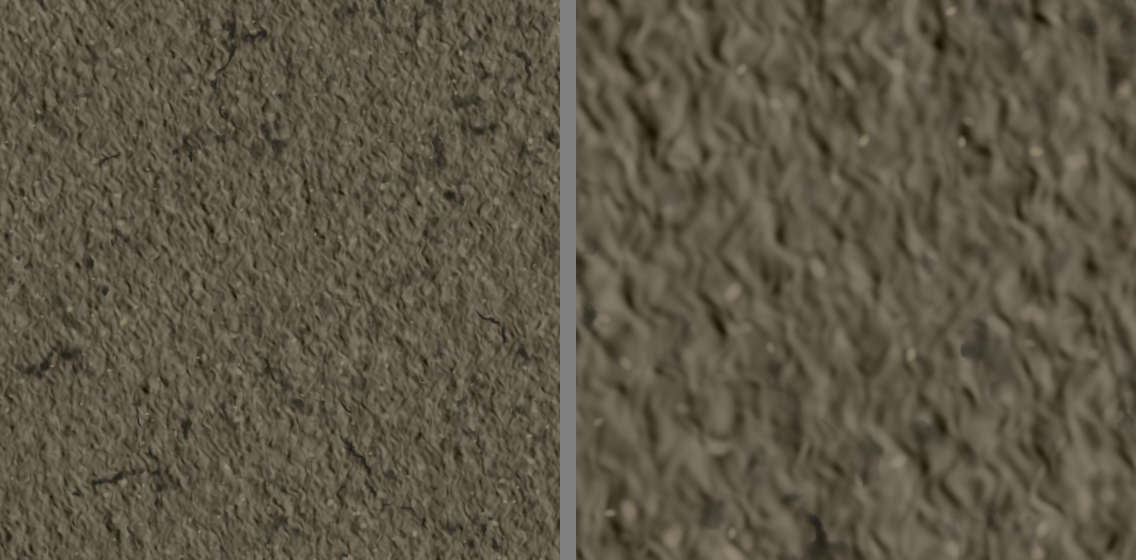
Left: the whole. Right: its middle third, enlarged.
Reproduce this texture procedurally as a Shadertoy shader.

```glsl
const vec3 SOIL_COLOR = vec3(0.373, 0.344, 0.281);
const vec3 FLECK_COLOR = vec3(0.62, 0.57, 0.48);
const vec3 PIT_COLOR = vec3(0.125, 0.115, 0.085);
const float GRAIN_LEAN = 0.24;      // radians from vertical
const float GRAIN_STRETCH = 0.72;   // vertical frequency over horizontal
const float GRAIN_FREQ = 54.0;
const float LIGHT_STEP = 0.0050;
const float RELIEF_GAIN = 0.47;
const float SHADOW_SKEW = 0.9;
const float MOTTLE_GAIN = 0.075;
const float CLOUD_GAIN = 0.03;
const float FLECK_CELLS = 58.0;
const float FLECK_CHANCE = 0.30;

float hash(vec2 p) {
    return fract(sin(dot(p, vec2(127.1, 311.7))) * 43758.5453);
}

mat2 rotation(float a) {
    return mat2(cos(a), sin(a), -sin(a), cos(a));
}

float noise(vec2 p) {
    vec2 i = floor(p), f = fract(p);
    f = f * f * (3.0 - 2.0 * f);
    return mix(mix(hash(i), hash(i + vec2(1, 0)), f.x),
               mix(hash(i + vec2(0, 1)), hash(i + vec2(1, 1)), f.x), f.y);
}

float fbm(vec2 p) {
    float sum = 0.0, weight = 0.5;
    for (int i = 0; i < 4; i++) {
        sum += weight * noise(p);
        p = rotation(0.9) * p * 2.03 + 17.3;
        weight *= 0.5;
    }
    return sum;
}

// Grain height in leaning, stretched space
float grainHeight(vec2 p) {
    p = p * vec2(1.0, GRAIN_STRETCH) * GRAIN_FREQ;
    float sum = 0.0, weight = 0.5;
    for (int i = 0; i < 3; i++) {
        sum += weight * noise(p);
        p = rotation(0.5) * p * 1.8 + 31.7;
        weight *= 0.75;
    }
    return sum;
}

// Broken thin fissures along the middle contour of a warped noise
float fissures(vec2 p) {
    vec2 warp = vec2(fbm(p * 22.0), fbm(p * 22.0 + 50.0)) - 0.47;
    vec2 q = (p + 0.085 * warp) * vec2(8.0, 5.5);
    float line = 1.0 - smoothstep(0.0, 0.05, abs(noise(q + 7.0) - 0.5));
    float patches = smoothstep(0.45, 0.75, noise(p * 11.0 + 23.0));
    float breaks = smoothstep(0.30, 0.72, noise(p * vec2(75.0, 50.0)));
    return line * patches * breaks;
}

// Small upright hollows gathered in patches, ragged at their rims
float pits(vec2 p) {
    vec2 q = p + 0.016 * (vec2(fbm(p * 75.0), fbm(p * 75.0 + 9.0)) - 0.47);
    float hollow = smoothstep(0.62, 1.0, noise(q * vec2(88.0, 52.0) + 3.0));
    float patches = smoothstep(0.35, 0.85, fbm(p * 13.0 + 61.0) + 0.06);
    return hollow * patches;
}

// Scattered pale mineral flecks, one candidate per cell
float flecks(vec2 p) {
    p *= FLECK_CELLS;
    vec2 cell = floor(p);
    float cover = 0.0;
    for (int y = -1; y <= 1; y++) {
        for (int x = -1; x <= 1; x++) {
            vec2 id = cell + vec2(x, y);
            vec2 center = id + vec2(hash(id + 3.1), hash(id + 8.7));
            float radius = mix(0.20, 0.48, pow(hash(id + 5.3), 2.0));
            vec2 offset = rotation(6.28 * hash(id + 1.9)) * (p - center);
            float dist = length(offset * vec2(1.0, 0.7));
            float strength = step(hash(id + 12.4), FLECK_CHANCE) * mix(0.08, 0.70, pow(hash(id + 6.6), 2.0));
            cover = max(cover, strength * (1.0 - smoothstep(0.2 * radius, radius, dist)));
        }
    }
    return cover;
}

void mainImage(out vec4 fragColor, in vec2 fragCoord) {
    vec2 uv = fragCoord / iResolution.y;
    vec2 p = rotation(-GRAIN_LEAN) * uv + 2.0;

    // Side-lit relief with soft mottling and broad clouds
    vec2 wobble = 0.008 * (vec2(noise(p * 60.0), noise(p * 60.0 + 40.0)) - 0.5);
    vec2 g = p + wobble;
    float relief = grainHeight(g + vec2(LIGHT_STEP, 0.0)) - grainHeight(g);
    relief -= SHADOW_SKEW * relief * relief;
    float mottle = noise(rotation(0.6) * p * 78.0 + 13.0) - 0.5;
    float cloud = fbm(p * 5.0) - 0.47;
    vec3 color = SOIL_COLOR + RELIEF_GAIN * relief + MOTTLE_GAIN * mottle + CLOUD_GAIN * cloud;

    // Flecks, then shaded cavities
    color = mix(color, FLECK_COLOR, flecks(uv));
    float cavity = max(0.9 * fissures(p), pits(p));
    color = mix(color, PIT_COLOR, cavity);

    fragColor = vec4(clamp(color, 0.0, 1.0), 1.0);
}
```
